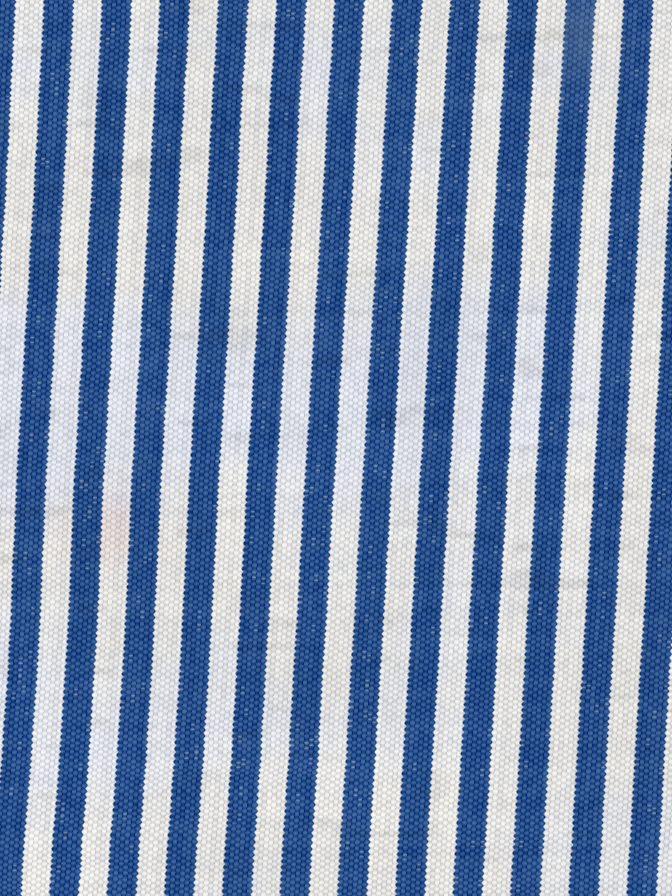
Reproduce this texture procedurally as a WebGL 1 fragment shader.

```glsl
precision highp float;
uniform vec2 u_resolution;

#define STRIPES 11.64
#define SLANT 0.060
#define PHASE 0.12
#define HALF_WIDTH 0.252
#define THREADS_PER_STRIPE 12.0
#define ROWS 108.0
#define SCALLOP 0.016
#define WHITE_HIGH vec3(0.965, 0.965, 0.963)
#define WHITE_LOW vec3(0.765, 0.775, 0.800)
#define BLUE_HIGH vec3(0.265, 0.415, 0.625)
#define BLUE_LOW vec3(0.015, 0.170, 0.430)
#define FLECK_COLOR vec3(0.56, 0.61, 0.68)

const float TAU = 6.2831853;

float hash(vec2 p) {
  vec3 q = fract(vec3(p.xyx) * 0.1031);
  q += dot(q, q.yzx + 33.33);
  return fract((q.x + q.y) * q.z);
}

float noise(vec2 p) {
  vec2 i = floor(p);
  vec2 f = fract(p);
  f = f * f * (3.0 - 2.0 * f);
  float low = mix(hash(i), hash(i + vec2(1.0, 0.0)), f.x);
  float high = mix(hash(i + vec2(0.0, 1.0)), hash(i + vec2(1.0, 1.0)), f.x);
  return mix(low, high, f.y);
}

float fbm(vec2 p) {
  float sum = 0.0;
  float amplitude = 0.5;
  for (int i = 0; i < 4; i++) {
    sum += amplitude * noise(p);
    p = p * 2.03 + 17.0;
    amplitude *= 0.5;
  }
  return sum;
}

// Soft round area, 1 at its centre
float patchMask(vec2 p, vec2 center, vec2 size) {
  vec2 q = (p - center) / size;
  return exp(-dot(q, q));
}

void main() {
  vec2 p = gl_FragCoord.xy / u_resolution.x;
  float pixel = 1.0 / u_resolution.x;

  // Slanted cloth coordinates with a gentle drift of the threads
  float drift = 0.006 * (noise(p * vec2(1.5, 3.0) + 4.0) - 0.5)
              + 0.0015 * (noise(p * vec2(8.0, 24.0)) - 0.5);
  float stripePos = (p.x - SLANT * p.y + drift) * STRIPES - PHASE;
  float threadPos = stripePos * THREADS_PER_STRIPE;
  float thread = floor(threadPos);
  float rowPos = p.y * ROWS + 0.5 * noise(p * vec2(9.0, 30.0));
  float rowShift = rowPos + 0.5 * mod(thread, 2.0);

  // Plain weave: staggered bumps, faded when too fine to resolve
  float across = abs(sin(0.5 * TAU * threadPos));
  float along = 0.5 + 0.5 * cos(TAU * rowShift);
  float detail = smoothstep(1.2, 2.4, u_resolution.x / (STRIPES * THREADS_PER_STRIPE));
  float bump = mix(0.56, 0.4 * across + 0.6 * along, detail);
  vec2 cell = vec2(thread + 40.0, floor(rowShift) + 7.0);
  float tone = 0.22 * (hash(cell) - 0.5) * detail
             + 0.16 * (hash(vec2(cell.x, 3.0)) - 0.5)
             + 0.14 * (noise(vec2(p.x * 5.0, p.y * ROWS * 0.7)) - 0.5);
  float relief = clamp(bump + tone, 0.0, 1.0);

  // Stripe with a scalloped, smoothed edge
  float edge = abs(fract(stripePos + 0.5) - 0.5) - HALF_WIDTH;
  edge -= SCALLOP * cos(TAU * rowPos) * detail;
  float blur = max(pixel * STRIPES, 0.02);
  float stripe = 1.0 - smoothstep(-blur, blur, edge);

  // White ground with warm and cool stains
  vec3 white = mix(WHITE_LOW, WHITE_HIGH, relief);
  float stain = fbm(p * vec2(3.0, 4.0) + 2.0);
  white *= mix(vec3(0.975, 0.985, 1.01), vec3(1.01, 1.0, 0.975), smoothstep(0.3, 0.65, stain));
  white *= 1.0 - vec3(0.0, 0.05, 0.06) * patchMask(p, vec2(0.16, 0.55), vec2(0.06, 0.05));

  // Blue yarn with sparse pale flecks
  vec3 blue = mix(BLUE_LOW, BLUE_HIGH, relief);
  float fleck = step(0.965, hash(cell + 91.0)) * across * along * detail;
  blue = mix(blue, FLECK_COLOR, 0.7 * fleck);
  float fade = patchMask(p, vec2(0.87, 1.28), vec2(0.05, 0.07));
  blue = mix(blue, FLECK_COLOR, 0.3 * fade);

  // Slubs, faint creases and uneven light
  vec3 color = mix(white, blue, stripe);
  float slub = smoothstep(0.78, 0.95, noise(vec2(p.x * 14.0, p.y * ROWS * 0.5) + 50.0));
  float crease = smoothstep(0.012, 0.0 + 0.013, 0.013 + abs(p.y - 0.79 - 0.02 * noise(p * 4.0)));
  color *= 1.0 - 0.05 * slub - 0.02 * (1.0 - crease);
  color *= 0.975 + 0.05 * fbm(p * 6.0 + 11.0);
  gl_FragColor = vec4(clamp(color, 0.0, 1.0), 1.0);
}
```
